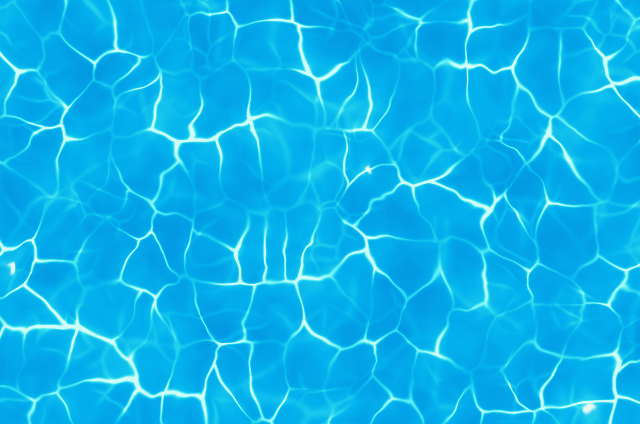
A Shadertoy shader for this texture:

```glsl
const vec3 DEEP  = vec3(0.01, 0.60, 0.89);
const vec3 WATER = vec3(0.01, 0.70, 0.93);
const vec3 CYAN  = vec3(0.13, 0.82, 0.93);
const vec3 PALE  = vec3(0.37, 0.93, 0.96);
const vec3 FOAM  = vec3(0.82, 0.99, 0.96);
const vec3 GLINT = vec3(0.97, 0.98, 0.95);

vec2 hash2(vec2 p) {
    vec3 q = fract(p.xyx * vec3(0.1031, 0.1030, 0.0973));
    q += dot(q, q.yzx + 33.33);
    return fract((q.xx + q.yz) * q.zy);
}

vec2 gradientAt(vec2 cell) {
    float angle = 6.28318 * hash2(cell + 57.0).x;
    return vec2(cos(angle), sin(angle));
}

float gradientNoise(vec2 p) {
    vec2 i = floor(p), f = fract(p);
    vec2 u = f * f * f * (f * (f * 6.0 - 15.0) + 10.0);
    vec2 e = vec2(0.0, 1.0);
    float low  = mix(dot(gradientAt(i), f),
                     dot(gradientAt(i + e.yx), f - e.yx), u.x);
    float high = mix(dot(gradientAt(i + e.xy), f - e.xy),
                     dot(gradientAt(i + e.yy), f - e.yy), u.x);
    return mix(low, high, u.y);
}

vec2 warp(vec2 p, float frequency, float amount) {
    return p + amount * vec2(gradientNoise(p * frequency + 11.3),
                             gradientNoise(p * frequency + 47.9));
}

// Distances to the nearest and second nearest Voronoi cell walls
vec2 cellWalls(vec2 p, float scale) {
    p *= scale;
    vec2 base = floor(p), f = fract(p);
    vec2 nearCell = vec2(0.0), nearSeed = vec2(0.0);
    float best = 8.0;
    for (int y = -1; y <= 1; y++)
    for (int x = -1; x <= 1; x++) {
        vec2 cell = vec2(x, y);
        vec2 seed = cell + hash2(base + cell) - f;
        float d = dot(seed, seed);
        if (d < best) { best = d; nearCell = cell; nearSeed = seed; }
    }
    vec2 walls = vec2(8.0);
    for (int y = -2; y <= 2; y++)
    for (int x = -2; x <= 2; x++) {
        vec2 cell = nearCell + vec2(x, y);
        vec2 seed = cell + hash2(base + cell) - f;
        vec2 across = seed - nearSeed;
        if (dot(across, across) > 1e-5) {
            float d = dot(0.5 * (seed + nearSeed), normalize(across));
            walls = d < walls.x ? vec2(d, walls.x) : vec2(walls.x, min(walls.y, d));
        }
    }
    return walls / scale;
}

float bell(float d, float width) {
    return exp(-d * d / (width * width));
}

// Sparse spots of reflected sun
float glints(vec2 p, float scale, float radius) {
    vec2 base = floor(p * scale);
    float sum = 0.0;
    for (int y = -1; y <= 1; y++)
    for (int x = -1; x <= 1; x++) {
        vec2 cell = base + vec2(x, y);
        vec2 offset = p - (cell + hash2(cell + 91.0)) / scale;
        float size = radius * (0.6 + 0.6 * hash2(cell + 23.0).x);
        float present = step(0.5, hash2(cell + 5.0).y);
        sum += present * bell(length(offset * vec2(1.25, 0.85)), size);
    }
    return sum;
}

float ramp(float a, float b, float x) {
    return clamp((x - a) / (b - a), 0.0, 1.0);
}

vec3 waterColor(float light) {
    vec3 color = mix(DEEP, WATER, ramp(0.0, 0.3, light));
    color = mix(color, CYAN, ramp(0.3, 0.55, light));
    color = mix(color, PALE, ramp(0.55, 0.75, light));
    return mix(color, FOAM, ramp(0.75, 1.0, light));
}

void mainImage(out vec4 fragColor, in vec2 fragCoord) {
    vec2 p = fragCoord / iResolution.y;
    float pixel = 1.0 / iResolution.y;
    vec2 q = warp(warp(warp(p, 4.0, 0.06), 13.0, 0.022), 31.0, 0.006);

    // Soft depth variation
    float light = 0.16 + 0.28 * gradientNoise(p * 4.0 + 3.7)
                + 0.20 * gradientNoise(q * 11.0 + 8.1)
                + 0.10 * gradientNoise(q * 27.0);

    // Bright broken filaments, swelling where they meet
    vec2 walls = cellWalls(q * vec2(1.1, 0.95) + 7.0, 8.5);
    float strength = 0.2 + 0.85 * smoothstep(-0.3, 0.35, gradientNoise(p * 6.5 + 20.0));
    float swell = 0.5 + 0.5 * gradientNoise(q * 9.0 + 31.0);
    float junction = exp(-walls.y / 0.012);
    float width = max(mix(0.002, 0.0055, swell) + 0.003 * junction, 0.8 * pixel);
    light += strength * (0.68 + 0.25 * junction) * bell(walls.x, width);
    light += strength * 0.14 * exp(-walls.x / 0.02);

    // Faint blurred webs below the surface
    float broad = cellWalls(warp(p, 5.0, 0.08) + 19.0, 6.0).x;
    float fine = cellWalls(q.yx + 41.0, 12.0).x;
    light += 0.16 * bell(broad, 0.011) * smoothstep(-0.3, 0.3, gradientNoise(p * 5.0 + 60.0));
    light += 0.24 * bell(fine, 0.005) * smoothstep(-0.1, 0.4, gradientNoise(p * 7.0 + 80.0));

    // Sun spots with a pale surround
    vec2 ragged = warp(q, 40.0, 0.016);
    light += 0.22 * glints(ragged, 2.6, 0.03);
    float spot = smoothstep(0.2, 0.8, glints(ragged, 2.6, 0.014));

    fragColor = vec4(mix(waterColor(light), GLINT, 0.9 * spot), 1.0);
}
```
